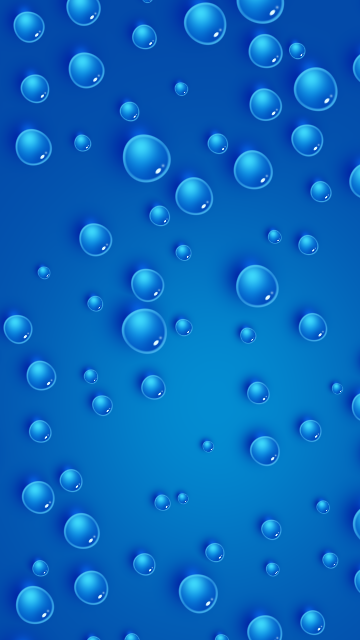
Reproduce this background procedurally as a WebGL 1 fragment shader.

```glsl
precision highp float;

uniform vec2 u_resolution;

const float CELL = 0.16;

vec4 hash4(vec2 cell) {
    vec4 seeds = vec4(dot(cell, vec2(127.1, 311.7)), dot(cell, vec2(269.5, 183.3)),
                      dot(cell, vec2(419.2, 371.9)), dot(cell, vec2(83.7, 241.3)));
    return fract(sin(seeds + 1.7) * 43758.55);
}

float glow(vec2 q, vec2 center, float falloff) {
    vec2 d = q - center;
    return exp(-falloff * dot(d, d));
}

vec3 backdrop(vec2 p) {
    vec2 d = (p - vec2(0.6, 0.66)) * vec2(1.0, 0.87);
    return mix(vec3(0.01, 0.285, 0.66), vec3(0.01, 0.55, 0.82), exp(-4.0 * dot(d, d)));
}

// Distance from the drop centre, 1 at its slightly uneven outline
float dropDistance(vec2 q, float phase) {
    float angle = atan(q.y, q.x + 0.0001);
    return length(q) * (1.0 + 0.02 * sin(3.0 * angle + phase) + 0.025 * sin(2.0 * angle));
}

vec3 dropColor(vec2 q, float dist) {
    // Light pooled under the upper left surface, deeper blue around the lower edge
    vec3 color = mix(vec3(0.0, 0.3, 0.74), vec3(0.03, 0.54, 0.89), glow(q, vec2(-0.1, 0.05), 1.6));
    color = mix(color, vec3(0.25, 0.86, 0.99), 0.95 * glow(q, vec2(-0.22, 0.5), 3.4));
    color = mix(color, vec3(0.0, 0.26, 0.72), 0.6 * glow(q, vec2(0.45, -0.65), 4.0));

    // Thin bright rim, strongest at the upper left and lower right
    float rim = smoothstep(0.84, 0.95, dist);
    float facing = 0.4 + 0.35 * abs(dot(q, vec2(-0.6, 0.75)));
    color = mix(color, vec3(0.34, 0.82, 0.98), rim * facing);

    // Tilted glint with a small companion
    vec2 g = q - vec2(0.5, -0.52);
    g = vec2(g.x + g.y, g.y - g.x) * 0.707;
    float glint = 1.0 - smoothstep(0.5, 1.2, length(g / vec2(0.16, 0.09)));
    glint = max(glint, 0.5 * glow(q, vec2(0.7, -0.3), 250.0));
    return mix(color, vec3(0.88, 0.98, 1.0), glint);
}

void main() {
    vec2 p = gl_FragCoord.xy / u_resolution.x;
    float shadow = 0.0;
    float halo = 0.0;
    float cover = 0.0;
    vec3 surface = vec3(0.0);

    // One drop per cell, in columns shifted against each other
    for (int i = -1; i <= 1; i++) {
        float column = floor(p.x / CELL) + float(i);
        float shift = fract(column * 0.41);
        for (int j = -1; j <= 1; j++) {
            float row = floor(p.y / CELL - shift) + float(j);
            vec4 h = hash4(vec2(column, row));
            float present = step(0.05, fract(h.w * 17.0));
            float radius = 0.014 + 0.032 * h.z + 0.024 * pow(h.z, 6.0);
            vec2 jitter = (h.xy - 0.5) * (CELL - 2.2 * radius);
            vec2 center = (vec2(column, row + shift) + 0.5) * CELL + jitter;
            vec2 q = (p - center) / radius;

            shadow = max(shadow, present * glow(q, vec2(-0.5, 0.42), 1.15));
            halo = max(halo, present * glow(q, vec2(-0.3, 0.93), 6.0));

            float dist = dropDistance(q, 6.28 * h.w);
            float edge = 0.8 / (u_resolution.x * radius);
            float mask = present * (1.0 - smoothstep(1.0 - edge, 1.0 + edge, dist));
            surface = mix(surface, dropColor(q, dist), step(0.001, mask));
            cover = max(cover, mask);
        }
    }

    vec3 color = mix(backdrop(p), vec3(0.0, 0.14, 0.65), min(1.15 * shadow, 0.92));
    color = mix(color, vec3(0.03, 0.47, 0.98), 0.65 * halo);
    gl_FragColor = vec4(mix(color, surface, cover), 1.0);
}
```
